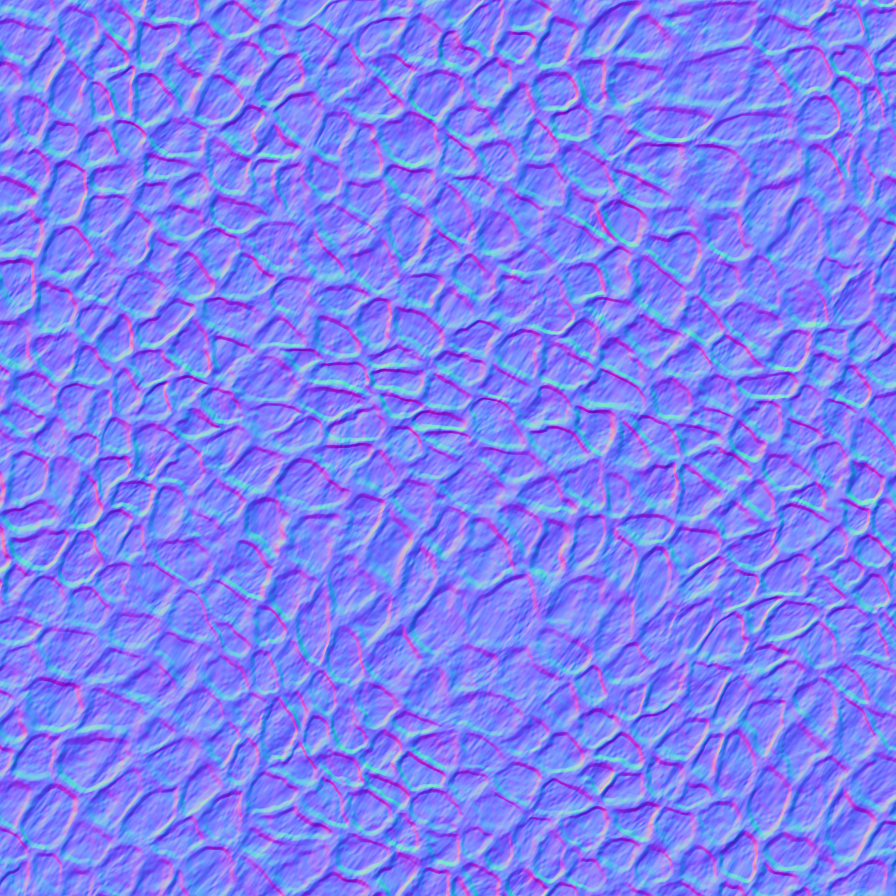
Give the GLSL for this texture map, as a WebGL 1 fragment shader.

```glsl
precision highp float;
// Tangent-space normal map of reptile leather: wavy diagonal rows of rounded scales.

uniform vec2 u_resolution;

#define SCALES 21.0       // scales per canvas width
#define ROW_ANGLE -0.64   // direction of the rows, radians
#define JITTER 0.68       // irregularity of scale centres
#define BEND 1.5          // wandering of the rows, in scales
#define GROOVE 0.025      // half width of the flat groove, in scales
#define RIM 0.165         // where the rim reaches the top, in scales
#define ROUNDING 15.0     // higher gives sharper scale corners
#define RELIEF 0.0034     // scale height, in canvas units
#define DOME 1.2          // bulge of the scale tops
#define GRAIN 0.20        // steepness of the fine wrinkles
#define STEP 0.0012       // sampling distance for the slope

vec2 hash2(vec2 p) {
  vec3 h = fract(p.xyx * vec3(0.1031, 0.1030, 0.0973));
  h += dot(h, h.yzx + 33.33);
  return fract((h.xx + h.yz) * h.zy);
}

// Smooth two-channel value noise, centred on zero
vec2 noise2(vec2 p) {
  vec2 i = floor(p), f = fract(p);
  f = f * f * f * (f * (f * 6.0 - 15.0) + 10.0);
  vec2 low = mix(hash2(i), hash2(i + vec2(1.0, 0.0)), f.x);
  vec2 high = mix(hash2(i + vec2(0.0, 1.0)), hash2(i + 1.0), f.x);
  return mix(low, high, f.y) - 0.5;
}

// Centre of a scale; every row is shifted by its own amount
vec2 scaleCentre(vec2 q, vec2 offset) {
  float row = floor(q.y) + offset.y;
  float shift = hash2(vec2(row, 7.0)).x;
  vec2 cell = vec2(floor(q.x - shift) + offset.x, row);
  return cell + vec2(shift, 0.0) + 0.5 + JITTER * (hash2(cell + 19.0) - 0.5);
}

// Raised scale with rounded corners, bulging top and a slight random tilt
float scaleHeight(vec2 q) {
  vec2 nearest = vec2(0.0);
  float best = 100.0;
  for (int j = -1; j <= 1; j++)
    for (int i = -1; i <= 1; i++) {
      vec2 r = scaleCentre(q, vec2(float(i), float(j))) - q;
      float d = dot(r, r);
      if (d < best) { best = d; nearest = r; }
    }

  // Smooth minimum of the distances to all borders
  float sum = 0.0;
  for (int j = -2; j <= 2; j++)
    for (int i = -2; i <= 2; i++) {
      vec2 r = scaleCentre(q, vec2(float(i), float(j))) - q;
      vec2 across = r - nearest;
      float span = length(across);
      if (span > 0.01) {
        vec2 dir = across / span;
        float d = dot(0.5 * (r + nearest), dir);
        d *= 1.0 + 0.22 * dir.y;  // crisp upper rim, softer lower rim
        sum += exp(-ROUNDING * d);
      }
    }
  float edge = max(-log(sum) / ROUNDING, 0.0);

  vec2 random = hash2(floor((q + nearest) * 64.0 + 0.5));
  float rim = smoothstep(GROOVE, RIM, edge);
  float tilt = dot(-nearest, random - vec2(0.5, 0.65));
  return rim * (0.8 + 0.35 * random.x + 0.9 * tilt) + DOME * edge;
}

// Streaky wrinkles in three sizes, each with similar steepness
float wrinkles(vec2 p) {
  p *= vec2(1.35, 0.75);
  p += 0.012 * noise2(p * 22.0);
  float sum = 0.0, frequency = 42.0;
  for (int i = 0; i < 3; i++) {
    sum += noise2(p * frequency + float(i) * 13.7).x / frequency;
    frequency *= 2.3;
  }
  return sum;
}

float surface(vec2 p) {
  float c = cos(ROW_ANGLE), s = sin(ROW_ANGLE);
  vec2 along = vec2(c * p.x + s * p.y, c * p.y - s * p.x);
  vec2 q = along * SCALES + BEND * noise2(p * 4.5 + 3.0);
  q += 0.38 * noise2(q * 1.4) + 0.09 * noise2(q * 5.0);  // ragged borders
  float depth = 1.0 + 0.7 * noise2(p * 13.0 + 5.0).x;
  return RELIEF * depth * scaleHeight(q) + GRAIN * wrinkles(along);
}

void main() {
  vec2 p = gl_FragCoord.xy / min(u_resolution.x, u_resolution.y);
  float h = surface(p);
  vec2 slope = vec2(surface(p + vec2(STEP, 0.0)) - h,
                    surface(p + vec2(0.0, STEP)) - h) / STEP;
  slope *= vec2(0.85, 1.05);

  // Green points down the canvas
  vec3 normal = normalize(vec3(-slope.x, slope.y, 1.0));
  gl_FragColor = vec4(0.5 + 0.5 * normal, 1.0);
}
```
